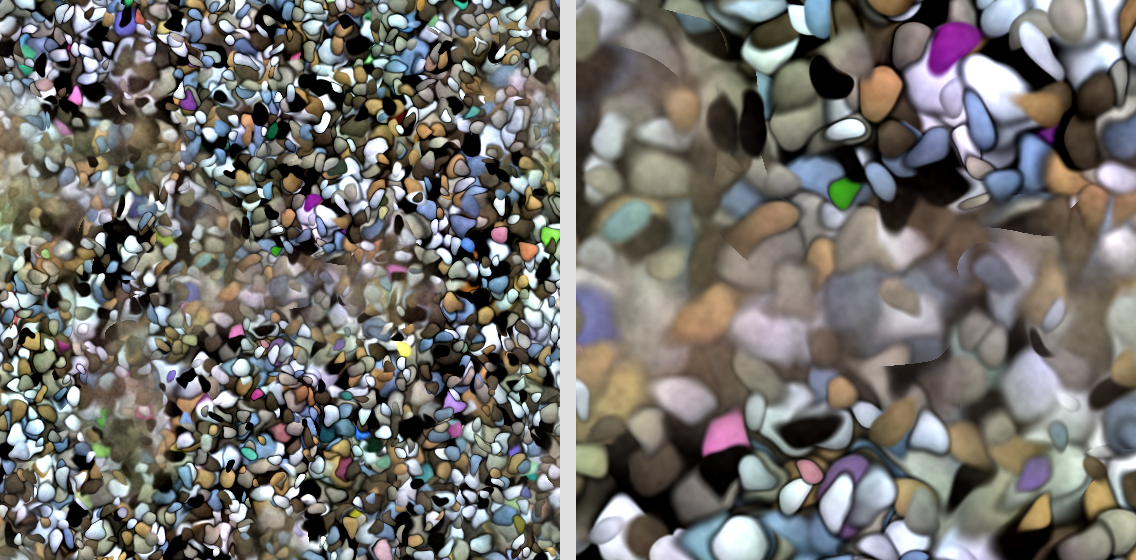
Left, the full canvas; right, a detail of the centre.
Give the GLSL for this texture, as a Shadertoy shader.

```glsl
// Dense litter of soft, overlapping pebbles and chips with black gaps.
// Jittered grids of bent ellipses are painted from coarse to fine over a
// warped plane; slow noise drives hazy brown patches and drifting tints.

vec3 hash3(vec2 cell, float seed) {
    vec3 p = fract(vec3(cell.xyx + seed * 17.3) * vec3(0.1031, 0.1030, 0.0973));
    p += dot(p, p.yxz + 33.33);
    return fract((p.xxy + p.yzz) * p.zyx);
}

// Three independent channels of smooth value noise
vec3 noise3(vec2 p, float seed) {
    vec2 i = floor(p), f = fract(p);
    f = f * f * (3.0 - 2.0 * f);
    vec3 low = mix(hash3(i, seed), hash3(i + vec2(1, 0), seed), f.x);
    vec3 high = mix(hash3(i + vec2(0, 1), seed), hash3(i + vec2(1, 1), seed), f.x);
    return mix(low, high, f.y);
}

vec3 fbm3(vec2 p, float seed) {
    return 0.55 * noise3(p, seed) + 0.29 * noise3(p * 2.1, seed + 1.0)
         + 0.16 * noise3(p * 4.3, seed + 2.0);
}

vec3 stoneColor(float pick) {
    if (pick < 0.12) return vec3(0.04, 0.03, 0.03);  // black
    if (pick < 0.28) return vec3(0.32, 0.29, 0.24);  // umber
    if (pick < 0.50) return vec3(0.56, 0.56, 0.52);  // grey
    if (pick < 0.62) return vec3(0.60, 0.51, 0.37);  // tan
    if (pick < 0.73) return vec3(0.44, 0.53, 0.63);  // slate
    return vec3(0.77, 0.82, 0.87);                   // pale blue
}

// Paints one grid of stones over the colour below it
vec3 paintStones(vec3 color, vec2 p, float cells, float seed, float density, float haze) {
    vec2 g = p * cells, home = floor(g);
    for (int y = -1; y <= 1; y++)
    for (int x = -1; x <= 1; x++) {
        vec2 cell = home + vec2(x, y);
        vec3 place = hash3(cell, seed);
        vec3 form = hash3(cell, seed + 5.0);
        vec3 look = hash3(cell, seed + 11.0);
        if (place.z > density) continue;

        // Local frame, mostly upright, slightly bent
        vec2 q = g - cell - 0.15 - 0.7 * place.xy;
        float angle = (form.x - 0.5) * 2.4;
        q = mat2(cos(angle), sin(angle), -sin(angle), cos(angle)) * q;
        q.x += (look.y - 0.5) * 1.3 * q.y * q.y;
        float size = mix(0.36, 0.66, form.y);
        float d = length(q / (size * vec2(mix(0.45, 0.95, form.z), 1.0)));

        // Body colour with shading along the stone and rare vivid ones
        vec3 body = stoneColor(look.x);
        body *= 1.0 + 0.28 * q.y / size + 0.3 * (look.z - 0.5);
        vec3 vivid = 0.15 + 0.8 * hash3(cell, seed + 23.0);
        body = mix(body, vivid, 0.65 * step(0.95, fract(look.z * 7.0 + look.y)));
        body *= 1.0 - 0.18 * smoothstep(0.5, 1.0, d);

        // Dark gap around the stone, then the stone itself
        float gap = smoothstep(1.4, 0.95, d) * mix(0.7, 0.15, haze);
        color *= 1.0 - gap * step(0.3, place.z / density);
        float soft = mix(0.1, 0.35, max(haze, look.y * look.y * 0.8));
        color = mix(color, body, smoothstep(1.0 + soft, 1.0 - soft, d));
    }
    return color;
}

void mainImage(out vec4 fragColor, in vec2 fragCoord) {
    vec2 p = fragCoord / iResolution.y;

    // Slow fields: haze, tint and local contrast
    vec3 field = fbm3(p * 4.0, 3.0);
    float haze = smoothstep(0.48, 0.74, field.x);

    // Warp makes outlines irregular
    vec2 warped = p + 0.018 * (noise3(p * 26.0, 7.0).xy - 0.5)
                    + 0.008 * (noise3(p * 65.0, 9.0).xy - 0.5);

    // Ground, then stones from coarse to fine
    vec3 color = mix(vec3(0.06, 0.05, 0.05), vec3(0.5, 0.47, 0.41), fbm3(p * 22.0, 13.0).x);
    for (int i = 0; i < 5; i++) {
        float layer = float(i);
        float density = mix(1.0, 0.42, layer / 4.0) * (1.0 - 0.3 * haze * layer / 4.0);
        color = paintStones(color, warped + layer * 0.137, 14.0 + layer * 6.5,
                            layer * 31.0 + 2.0, density, haze);
    }

    // Brown haze patches with smeared mottling
    vec3 smear = fbm3(p * vec2(24.0, 17.0), 41.0);
    vec3 dust = vec3(0.50, 0.46, 0.39) * (0.55 + 0.9 * smear.x);
    color = mix(color, dust, 0.5 * haze);

    // Local tint, surface mottling and contrast
    color *= 1.0 + 0.22 * (fbm3(p * 13.0, 53.0) - 0.5);
    color *= 1.0 + 0.26 * (fbm3(p * 90.0, 61.0).x - 0.5);
    color += 0.035 * (noise3(p * 240.0, 71.0).x - 0.5);
    color = (color - 0.43) * mix(1.12, 1.4, smoothstep(0.35, 0.65, field.y)) + 0.45;

    fragColor = vec4(clamp(color, 0.0, 1.0), 1.0);
}
```
